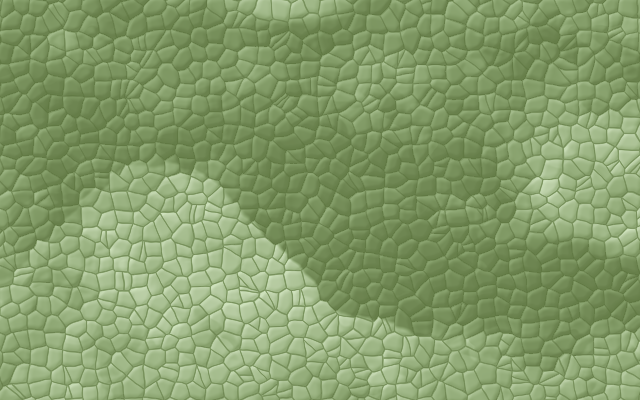
This texture is drawn by a Shadertoy shader. Its source:

```glsl
// Green pebbled hide: bevelled Voronoi tiles lit from the upper left,
// coloured by broad light and dark drifts that meet along a sharp ridge.
// Tile slopes are summed from nearby edges; a few tiles are cracked in two.

const float TILES = 25.0;              // tiles per canvas height
const vec2 LIGHT = vec2(-0.55, 0.83);
const vec3 MOSS = vec3(0.43, 0.523, 0.32);
const vec3 PALE = vec3(0.72, 0.80, 0.64);

struct Tile { vec2 centre; vec2 slope; float edge; float seed; };

// Integer hash giving two values in 0..1
vec2 hash2(vec2 cell) {
    uvec2 v = uvec2(ivec2(cell) + 4096);
    v = v * 1664525u + 1013904223u;
    v.x += v.y * 1664525u;
    v.y += v.x * 1664525u;
    v ^= v >> 16u;
    v.x += v.y * 1664525u;
    v.y += v.x * 1664525u;
    v ^= v >> 16u;
    return vec2(v & 65535u) / 65535.0;
}

float valueNoise(vec2 p) {
    vec2 i = floor(p), f = fract(p);
    f = f * f * (3.0 - 2.0 * f);
    float low = mix(hash2(i).x, hash2(i + vec2(1, 0)).x, f.x);
    float high = mix(hash2(i + vec2(0, 1)).x, hash2(i + vec2(1, 1)).x, f.x);
    return mix(low, high, f.y);
}

// Layered noise centred on zero
float drift(vec2 p) {
    float sum = 0.0, gain = 0.5;
    for (int i = 0; i < 4; i++) {
        sum += gain * (valueNoise(p) - 0.5);
        p = mat2(1.6, 1.2, -1.2, 1.6) * p + 7.3;
        gain *= 0.5;
    }
    return sum;
}

// Soft elliptical patch: 1 inside, 0 outside
float patchMask(vec2 p, vec2 centre, vec2 radius, float softness) {
    float r = length((p - centre) / radius);
    return 1.0 - smoothstep(1.0 - softness, 1.0 + softness, r);
}

vec2 sitePoint(vec2 cell, float jitter) {
    return cell + 0.5 + jitter * (hash2(cell) - 0.5);
}

Tile findTile(vec2 p, float jitter, float bevel) {
    vec2 base = floor(p), home = base, site = base;
    float nearest = 1e3;
    for (int y = -1; y <= 1; y++)
    for (int x = -1; x <= 1; x++) {
        vec2 cell = base + vec2(x, y), s = sitePoint(cell, jitter);
        float d = distance(s, p);
        if (d < nearest) { nearest = d; home = cell; site = s; }
    }
    Tile tile = Tile(site, vec2(0), 1e3, hash2(home + 91.0).x);
    for (int y = -2; y <= 2; y++)
    for (int x = -2; x <= 2; x++) {
        if (x == 0 && y == 0) continue;
        vec2 other = sitePoint(home + vec2(x, y), jitter);
        vec2 outward = normalize(other - site);
        float d = dot(0.5 * (site + other) - p, outward);
        tile.edge = min(tile.edge, d);
        tile.slope += outward * (1.0 - smoothstep(0.0, bevel, d));
    }
    // Crack some tiles with a straight line through the site
    if (tile.seed > 0.87) {
        float angle = 6.2832 * hash2(home + 37.0).y;
        vec2 across = vec2(cos(angle), sin(angle));
        float d = dot(p - site, across);
        tile.edge = min(tile.edge, abs(d));
        tile.slope -= across * sign(d) * (1.0 - smoothstep(0.0, bevel, abs(d)));
    }
    return tile;
}

// Broad lightness of the hide: 0 is moss, 1 is pale
float broadTone(vec2 p) {
    vec2 q = p + 0.09 * vec2(drift(p * 5.0), drift(p * 5.0 + 31.0));
    vec2 slant = vec2(q.x + 0.5 * q.y, 1.4 * q.y - 0.6 * q.x);
    float mottle = drift(slant * 5.0 + 12.0);
    float flecks = smoothstep(0.13, 0.17, drift(slant * 8.0 + 63.0))
                 - smoothstep(0.13, 0.17, drift(slant * 8.0 + 85.0));

    float upper = 0.30 + 0.75 * mottle + 0.14 * flecks;
    upper -= 0.27 * patchMask(q, vec2(0.98, 0.40), vec2(0.46, 0.27), 0.4);
    upper -= 0.15 * patchMask(q, vec2(0.25, 0.76), vec2(0.42, 0.22), 0.6);
    upper += 0.46 * patchMask(q, vec2(1.62, 0.54), vec2(0.33, 0.19), 0.2);
    upper += 0.38 * patchMask(q, vec2(0.72, 1.00), vec2(0.17, 0.06), 0.4);
    upper += 0.42 * patchMask(q, vec2(1.37, 0.53), vec2(0.04, 0.04), 0.5);
    upper -= 0.20 * patchMask(q, vec2(1.48, 0.28), vec2(0.20, 0.10), 0.4);

    float lower = 0.57 + 0.70 * mottle + 0.18 * flecks;
    lower += 0.24 * patchMask(q, vec2(0.65, 0.27), vec2(0.48, 0.24), 0.6);
    lower -= 0.12 * smoothstep(1.0, 1.5, q.x);

    float ridge = 0.33 + 0.26 * smoothstep(0.0, 0.33, q.x)
                - 0.34 * clamp((q.x - 0.47) / 0.36, 0.0, 1.0)
                - 0.08 * clamp((q.x - 0.83) / 0.21, 0.0, 1.0);
    float softness = 0.004 + 0.05 * smoothstep(1.0, 1.3, q.x);
    return mix(lower, upper, smoothstep(-softness, softness, q.y - ridge));
}

void mainImage(out vec4 fragColor, in vec2 fragCoord) {
    vec2 p = fragCoord / iResolution.y;
    vec2 bend = 0.03 * vec2(drift(p * 9.0), drift(p * 9.0 + 50.0));
    Tile tile = findTile((p + bend) * TILES, 0.78, 0.38);
    float pixel = TILES / iResolution.y;

    // Tone is mostly constant within a tile
    float tone = broadTone(mix(p, tile.centre / TILES - bend, 0.5));
    tone = max(tone, 0.05) + 0.13 * (tile.seed - 0.5);

    // Bevel: shade sinks towards moss, the lit rim rises above the face
    float lit = clamp(dot(tile.slope, LIGHT), -1.0, 1.2);
    tone += lit > 0.0 ? 0.27 * lit : 0.30 * lit;
    tone = max(tone, 0.3 * tone - 0.02);

    // Thin dark joints
    float joint = 1.0 - smoothstep(0.04 - 0.5 * pixel, 0.04 + 0.6 * pixel, tile.edge);
    tone = mix(tone, min(tone, 0.45) * 0.45 - 0.15, 0.85 * joint);

    vec3 color = mix(MOSS, PALE, clamp(tone, -0.25, 1.3));
    color += vec3(-0.004, 0.008, -0.01) * clamp(4.0 * tone * (1.0 - tone), 0.0, 1.0);
    fragColor = vec4(color, 1.0);
}
```
